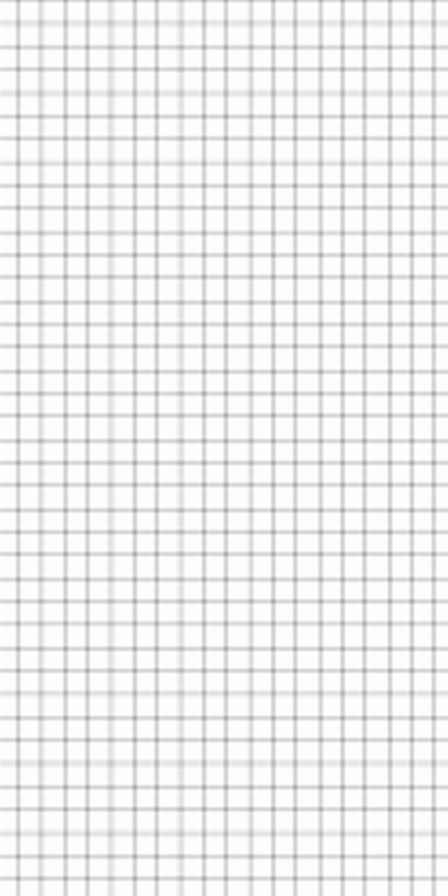
Give the GLSL for this pattern, as a Shadertoy shader.

```glsl
// Fine grey graph-paper grid whose lines soften where they straddle two grain cells.

#define GRAINS 122.9          // grain cells across the canvas width
#define PITCH 6.344           // line spacing in grains
#define START vec2(5.114, 0.14) // first line from the left and from the top
#define SPLIT 0.1             // half range of phase in which a line splits
#define SHARPNESS 0.75        // strength of the pale halo beside a line
#define INK vec2(0.178, 0.162)  // darkness of vertical and horizontal lines
#define PAPER vec3(0.992)

// Cubic profile of one grain: a soft core with a slightly negative rim
float grainProfile(float offset) {
    float d = abs(offset);
    float a = -SHARPNESS;
    if (d < 1.0) return ((a + 2.0) * d - (a + 3.0)) * d * d + 1.0;
    if (d < 2.0) return a * (((d - 5.0) * d + 8.0) * d - 4.0);
    return 0.0;
}

// Coverage of the nearest line, shared between the two grains it falls on
float gridLine(float x, float start) {
    float index = round((x - start) / PITCH);
    float centre = start + index * PITCH;
    float grain = floor(centre);
    float share = clamp((centre - grain - 0.5) / (2.0 * SPLIT) + 0.5, 0.0, 1.0);
    return mix(grainProfile(x - grain), grainProfile(x - grain - 1.0), share);
}

void mainImage(out vec4 fragColor, in vec2 fragCoord) {
    // Grain units, measured from the upper left corner
    vec2 p = vec2(fragCoord.x, iResolution.y - fragCoord.y) / iResolution.x * GRAINS;

    // Both line families add up, so crossings turn darker
    vec2 lines = vec2(gridLine(p.x, START.x), gridLine(p.y, START.y));
    float darkness = max(dot(lines, INK), 0.0);

    fragColor = vec4(PAPER - darkness, 1.0);
}
```
